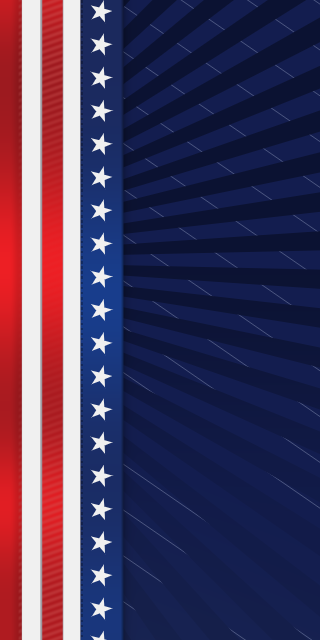
This background is drawn by a Shadertoy shader. Its source:

```glsl
// Patriotic banner: glossy red and white ribbons, a blue band with a column of
// stars, and a navy field of fanned rays crossed by broken diagonal hairlines.
// One unit is half the canvas height; bands are masks, rays use polar angle.

const float PI = 3.14159265;
const vec2 RAY_CENTER = vec2(-0.336, 1.1875);
const float RAY_COUNT = 70.0;
const float HAIR_SLOPE = 0.69;
const float HAIR_PERIOD = 0.1432;
const float HAIR_OFFSET = 0.039;
const float HAIR_WIDTH = 0.0022;
const float STAR_X = 0.315;
const float STAR_TOP = 1.9635;
const float STAR_PERIOD = 0.1037;
const float STAR_RADIUS = 0.036;
const float STAR_INNER = 0.40;
const float STAR_TILT = 0.06;
const float FIELD_EDGE = 0.386;

const vec3 NAVY_LIGHT = vec3(0.075, 0.115, 0.310);
const vec3 NAVY_DARK = vec3(0.040, 0.065, 0.180);
const vec3 NAVY_LOW = vec3(0.095, 0.140, 0.320);
const vec3 HAIR_COLOR = vec3(0.50, 0.54, 0.68);
const vec3 RED_DEEP = vec3(0.60, 0.10, 0.12);
const vec3 RED_BRIGHT = vec3(0.93, 0.12, 0.14);
const vec3 RED_HATCH = vec3(0.82, 0.36, 0.35);
const vec3 BLUE_DEEP = vec3(0.105, 0.160, 0.365);
const vec3 BLUE_BRIGHT = vec3(0.095, 0.240, 0.550);
const vec3 WHITE = vec3(0.94);

float pixel;  // size of one pixel in canvas units

// Antialiased coverage of a signed distance, negative inside
float fill(float d) {
    return clamp(0.5 - d / pixel, 0.0, 1.0);
}

float band(float x, float left, float right) {
    return fill(max(left - x, x - right));
}

float bump(float y, float center, float width) {
    float t = (y - center) / width;
    return exp(-t * t);
}

// Distance to a five-pointed star whose first tip points right
float starDistance(vec2 q) {
    float sector = 2.0 * PI / 5.0;
    float a = mod(atan(q.y, q.x) - STAR_TILT + 0.5 * sector, sector) - 0.5 * sector;
    q = length(q) * vec2(cos(a), abs(sin(a)));
    vec2 inner = STAR_RADIUS * STAR_INNER * vec2(cos(0.5 * sector), sin(0.5 * sector));
    vec2 normal = normalize(vec2(inner.y, STAR_RADIUS - inner.x));
    return dot(q - vec2(STAR_RADIUS, 0.0), normal);
}

// Navy field: light and dark rays, hairlines only on the light ones
vec3 rayField(vec2 p) {
    vec2 d = p - RAY_CENTER;
    float phase = atan(d.y, d.x) * RAY_COUNT / (2.0 * PI);
    float toEdge = abs(fract(phase + 0.5) - 0.5) - 0.25;
    float light = fill(toEdge * 2.0 * PI / RAY_COUNT * length(d));

    float high = smoothstep(0.35, 1.25, p.y);
    vec3 lit = mix(NAVY_LOW, NAVY_LIGHT, smoothstep(0.0, 0.8, p.y + 0.4 * p.x));
    vec3 shade = mix(lit * 0.92, NAVY_DARK, high * 0.85);
    vec3 color = mix(shade, lit, light);

    float s = (p.y + HAIR_SLOPE * p.x - 2.0 + HAIR_OFFSET) / HAIR_PERIOD;
    float gap = abs(fract(s + 0.5) - 0.5) * HAIR_PERIOD;
    gap /= sqrt(1.0 + HAIR_SLOPE * HAIR_SLOPE);
    color = mix(color, HAIR_COLOR, 0.6 * light * fill(gap - 0.5 * HAIR_WIDTH));

    // Soft shadow beside the star band
    return color * (1.0 - 0.25 * exp(-(p.x - FIELD_EDGE) / 0.012));
}

// Red satin with broad highlights and optional fine hatching
vec3 redRibbon(vec2 p, float hatch) {
    float gloss = bump(p.y, 1.17, 0.30) + 0.85 * bump(p.y, 0.42, 0.20)
                + 0.60 * bump(p.y, 2.05, 0.17) + 0.25 * bump(p.y, 0.0, 0.20);
    vec3 color = mix(RED_DEEP, RED_BRIGHT, min(gloss, 1.0));
    float lines = 0.5 + 0.5 * sin(2.0 * PI * (p.y - 0.35 * p.x) / 0.021);
    float fade = 0.15 + 0.85 * smoothstep(0.15, 0.75, abs(p.y - 1.1));
    return mix(color, RED_HATCH, hatch * lines * fade);
}

void mainImage(out vec4 fragColor, in vec2 fragCoord) {
    pixel = 2.0 / iResolution.y;
    vec2 p = fragCoord * pixel;
    vec3 color = rayField(vec2(max(p.x, FIELD_EDGE), p.y));

    // Blue band with darker seams
    float glow = bump(p.y, 1.07, 0.36) + 0.65 * bump(p.y, 0.05, 0.32);
    vec3 blue = mix(BLUE_DEEP, BLUE_BRIGHT, min(glow, 1.0));
    blue *= 1.0 - 0.35 * smoothstep(0.376, FIELD_EDGE, p.x);
    float stitch = step(0.5, fract(p.y / 0.016));
    blue *= 1.0 - 0.3 * stitch * band(p.x, 0.252, 0.259);
    color = mix(color, blue, fill(p.x - FIELD_EDGE));

    // Stars
    float row = mod(p.y - STAR_TOP + 0.5 * STAR_PERIOD, STAR_PERIOD) - 0.5 * STAR_PERIOD;
    color = mix(color, WHITE, fill(starDistance(vec2(p.x - STAR_X, row))));

    // Ribbons, grey seams first
    color = mix(color, vec3(0.62, 0.60, 0.63), fill(p.x - 0.252));
    color = mix(color, WHITE, band(p.x, 0.069, 0.126) + band(p.x, 0.198, 0.250));
    color = mix(color, redRibbon(p, 0.35), band(p.x, 0.132, 0.196));
    vec3 edgeRed = redRibbon(p, 0.35 * smoothstep(0.055, 0.062, p.x));
    edgeRed *= 1.0 - 0.12 * smoothstep(0.03, 0.06, p.x);
    color = mix(color, edgeRed, fill(p.x - 0.068));

    fragColor = vec4(color, 1.0);
}
```
